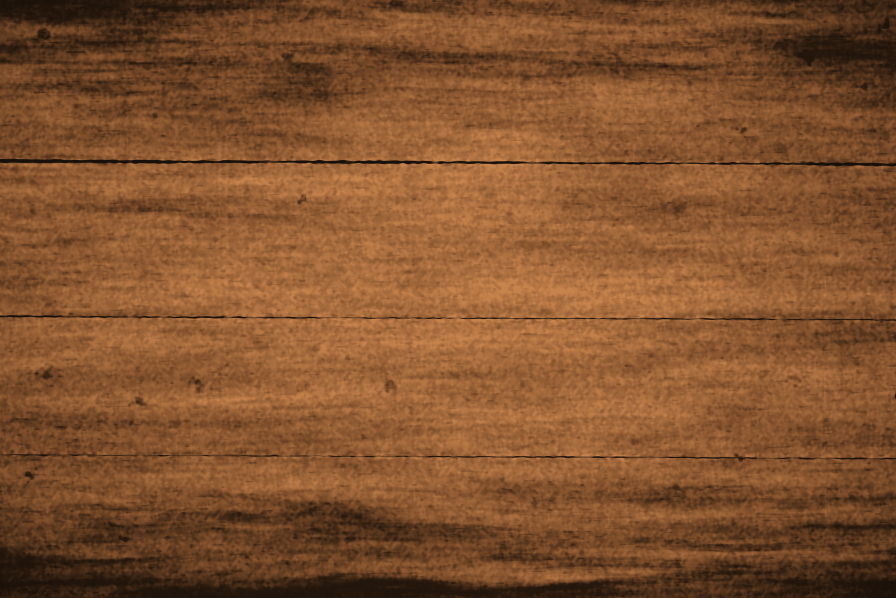
Give the GLSL for this texture, as a WebGL 2 fragment shader.

```glsl
#version 300 es
precision highp float;
// Four worn horizontal wood planks with dark seams, streaked grain and a shaded border.

uniform vec2 u_resolution;
out vec4 outColor;

#define SEAM_HEIGHTS vec3(0.236, 0.468, 0.728)
#define SEAM_HALF_WIDTHS vec3(0.0011, 0.0012, 0.0025)
#define SEAM_TILT -0.006
#define BASE_TONE 0.89
#define GRAIN_CONTRAST 0.85
#define VIGNETTE 0.98
#define SHADOW vec3(0.12, 0.075, 0.04)
#define MIDTONE vec3(0.48, 0.295, 0.16)
#define HIGHLIGHT vec3(0.74, 0.485, 0.28)
#define GAP_COLOR vec3(0.09, 0.06, 0.035)

float hash(vec2 p) {
    vec3 q = fract(p.xyx * 0.1031);
    q += dot(q, q.yzx + 33.33);
    return fract((q.x + q.y) * q.z);
}

float noise(vec2 p) {
    vec2 cell = floor(p), f = fract(p);
    f = f * f * (3.0 - 2.0 * f);
    float low = mix(hash(cell), hash(cell + vec2(1, 0)), f.x);
    float high = mix(hash(cell + vec2(0, 1)), hash(cell + 1.0), f.x);
    return mix(low, high, f.y);
}

float fbm(vec2 p) {
    float sum = 0.0, amp = 0.533;
    for (int i = 0; i < 4; i++) {
        sum += amp * noise(p);
        p = p * 2.03 + 19.7;
        amp *= 0.5;
    }
    return sum;
}

// Small irregular dents, at most one in each grid cell.
float dents(vec2 p) {
    vec2 grid = p * 7.0, cell = floor(grid);
    vec2 center = 0.3 + 0.4 * vec2(hash(cell + 3.1), hash(cell + 8.7));
    vec2 d = (fract(grid) - center) * vec2(0.8, 1.0);
    float radius = 0.03 + 0.05 * hash(cell + 5.3);
    float ragged = length(d) + 0.14 * (noise(p * 130.0) - 0.5);
    return step(0.86, hash(cell)) * (1.0 - smoothstep(radius * 0.2, radius * 1.5, ragged));
}

// Brightness of the bare wood: grain, fibres, speckle, pores and stains.
float woodTone(vec2 p, float plank, float wear) {
    vec2 g = p + plank * vec2(17.3, 5.1) + 40.0;
    g.y += 0.022 * (noise(g * vec2(2.0, 5.0)) - 0.5) + 0.006 * noise(g * vec2(9.0, 14.0));
    float tone = BASE_TONE + 0.05 * (hash(vec2(plank, 4.0)) - 0.5);
    tone += GRAIN_CONTRAST * (0.55 + 0.5 * wear) * (fbm(g * vec2(2.2, 27.0)) - 0.5);
    tone += 0.20 * (noise(g * vec2(14.0, 150.0)) - 0.5);
    // Isotropic speckle on a turned grid
    vec2 turned = vec2(0.8 * p.x - 0.6 * p.y, 0.6 * p.x + 0.8 * p.y) + 5.0;
    tone += 0.26 * (noise(turned * 215.0) - 0.5) + 0.14 * (noise(turned.yx * 105.0) - 0.5);
    tone -= 0.16 * smoothstep(0.74, 0.95, noise(g * vec2(75.0, 190.0) + 3.0));
    // Broad stains broken up by thin dark streaks
    float stain = smoothstep(0.46, 0.80, fbm(g * vec2(3.4, 17.0) + 11.0));
    float streak = smoothstep(0.50, 0.78, fbm(g * vec2(5.0, 60.0) + 23.0));
    tone -= stain * (0.16 + 0.26 * wear) + streak * (0.05 + 0.22 * wear);
    // Faint upright scratches
    float scratch = smoothstep(0.86, 0.98, noise(vec2(p.x * 150.0, p.y * 4.0)));
    tone += 0.08 * scratch * noise(p * 60.0);
    return tone - 0.38 * dents(p);
}

void main() {
    vec2 uv = gl_FragCoord.xy / u_resolution;
    vec2 p = vec2(gl_FragCoord.x / u_resolution.y, uv.y);
    float pixel = 1.0 / u_resolution.y;

    // Seams: nearly straight ragged gaps with pale chipped lips
    float plank = 0.0, gap = 0.0, lip = 0.0, shade = 0.0;
    for (int i = 0; i < 3; i++) {
        float id = float(i);
        float wobble = 0.0012 * (noise(vec2(p.x * 4.0, id + 2.0)) - 0.5)
                     + 0.0012 * (noise(vec2(p.x * 120.0, id + 9.0)) - 0.5);
        float offset = p.y - SEAM_HEIGHTS[i] - SEAM_TILT * (uv.x - 0.5) - wobble;
        float d = abs(offset);
        float swell = 0.5 + 0.7 * noise(vec2(p.x * 5.0, id + 31.0))
                    + 0.6 * (noise(vec2(p.x * 110.0, id + 5.0)) - 0.5);
        float halfWidth = SEAM_HALF_WIDTHS[i] * swell;
        float broken = smoothstep(0.25, 0.6, noise(vec2(p.x * 55.0, id + 13.0)) + 0.16 * id);
        float cover = 1.0 - smoothstep(halfWidth - 0.7 * pixel, halfWidth + 0.7 * pixel, d);
        gap = max(gap, cover * mix(0.4, 1.0, broken));
        float chips = smoothstep(0.45, 0.75, noise(vec2(p.x * 120.0, p.y * 210.0 + id)));
        lip = max(lip, chips * (1.0 - smoothstep(0.002, 0.010, d)));
        shade = max(shade, exp(-d * 150.0));
        plank += step(0.0, offset);
    }

    // Outer planks and the left end of the third are the most stained
    float wear = smoothstep(0.74, 0.93, uv.y) + smoothstep(0.26, 0.05, uv.y);
    vec2 patchOffset = (uv - vec2(0.12, 0.66)) / vec2(0.18, 0.055);
    wear = min(wear + 0.75 * exp(-dot(patchOffset, patchOffset)), 1.0);

    // Border shading, strongest at the corners, easing into the shadows
    vec2 centered = uv - 0.5;
    float edge = dot(centered * centered, vec2(1.2, 1.8));
    float tone = woodTone(p, plank, wear) - VIGNETTE * edge;
    tone += 0.20 * lip - 0.08 * shade;
    tone = 0.5 * (tone + sqrt(tone * tone + 0.025));

    vec3 color = mix(SHADOW, MIDTONE, clamp(tone * 2.0, 0.0, 1.0));
    color = mix(color, HIGHLIGHT, clamp(tone * 2.0 - 1.0, 0.0, 1.15));
    color *= 1.0 - 0.25 * smoothstep(0.4, 0.85, edge);
    outColor = vec4(mix(color, GAP_COLOR, gap), 1.0);
}
```
